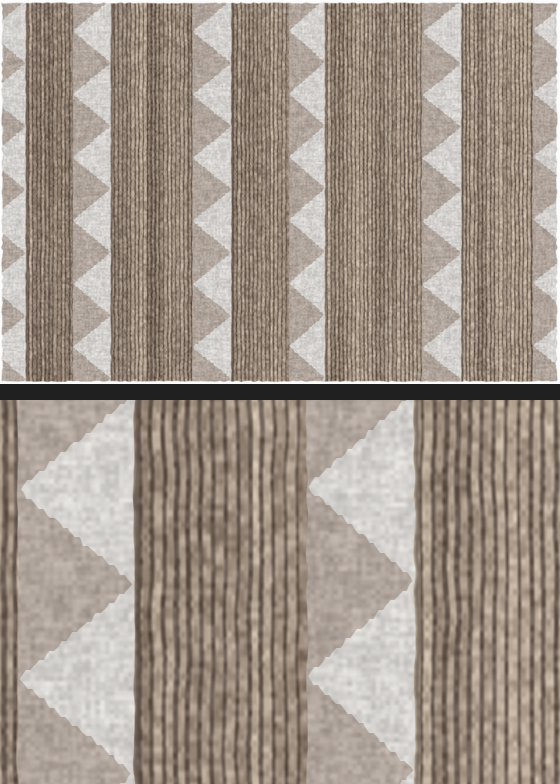
Top, the full canvas; bottom, a detail of the centre.
Write a Shadertoy shader that draws this pattern.

```glsl
// Woven rug: ribbed yarn stripes between bands of pale sawtooth triangles.

const int BANDS = 6;
const float BAND_LEFT[BANDS] = float[](-0.022, 0.130, 0.344, 0.516, 0.754, 0.952);
const float BAND_RIGHT[BANDS] = float[](0.046, 0.198, 0.413, 0.580, 0.824, 1.022);
const float TOOTH_PERIOD = 0.1645;   // height of one triangle
const float TOOTH_STEPS = 20.0;      // woven steps per triangle
const float RIBS = 137.0;            // yarn ribs across the rug
const float GAP_WIDTH = 0.36;        // dark share of each rib
const vec2 RUG_MIN = vec2(0.004, 0.007);
const vec2 RUG_MAX = vec2(0.994, 0.992);
const float FRAY = 0.003;

const vec3 BACKDROP = vec3(0.99);
const vec3 PALE = vec3(0.83, 0.82, 0.81);
const vec3 TAUPE = vec3(0.69, 0.645, 0.61);
const vec3 GAP = vec3(0.36, 0.31, 0.275);
const vec3 BROWN = vec3(0.53, 0.465, 0.41);
const vec3 CREAM = vec3(0.79, 0.725, 0.65);

float hash(vec2 p) {
    return fract(sin(dot(p, vec2(12.9898, 78.233))) * 43758.5453);
}

float noise(vec2 p) {
    vec2 i = floor(p), f = fract(p);
    f = f * f * (3.0 - 2.0 * f);
    return mix(mix(hash(i), hash(i + vec2(1, 0)), f.x),
               mix(hash(i + vec2(0, 1)), hash(i + vec2(1, 1)), f.x), f.y);
}

// Vertical yarns with dark gaps, uneven tones and flecks
vec3 ribbedStripes(vec2 uv, float px) {
    float x = uv.x * RIBS + 0.3 * (noise(vec2(uv.x * 40.0, uv.y * 25.0)) - 0.5);
    float id = floor(x);
    float fromGap = 0.5 - abs(fract(x) - 0.5);
    float soft = 0.12 + px * RIBS * 0.5;
    float gapHalf = GAP_WIDTH * mix(0.25, 0.75, hash(vec2(id, 3.0)));
    float body = smoothstep(gapHalf - soft, gapHalf + soft, fromGap);
    float tone = 0.65 * hash(vec2(id, 8.0)) + 0.5 * noise(vec2(id * 7.0, uv.y * 110.0)) - 0.08;
    vec3 yarn = mix(BROWN, CREAM, clamp(tone, 0.0, 1.0));
    vec3 col = mix(GAP, yarn, mix(0.12, 1.0, body));
    float fleck = noise(uv * vec2(400.0, 190.0)) - 0.5;
    float shade = noise(uv * vec2(22.0, 3.0)) - 0.5;
    return col + 0.16 * fleck + 0.06 * shade;
}

// Flat cloth: crossing threads over a plain colour
float clothGrain(vec2 uv) {
    float weft = noise(uv * vec2(70.0, 240.0)) - 0.5;
    float warp = noise(uv * vec2(340.0, 50.0) + 17.0) - 0.5;
    float fleck = noise(uv * vec2(360.0, 250.0) + 41.0) - 0.5;
    return 0.07 * weft + 0.06 * warp + 0.10 * fleck;
}

// Sawtooth band: pale to the right of a stepped zigzag, taupe to the left
vec3 sawtooth(vec2 uv, float left, float right, float index, float px) {
    float drift = 0.008 * (hash(vec2(index, 5.0)) - 0.5);
    float row = (1.0 - uv.y + drift) / TOOTH_PERIOD;
    float steppedRow = (floor(row * TOOTH_STEPS) + 0.5) / TOOTH_STEPS;
    float zigzag = 2.0 * abs(fract(mix(row, steppedRow, 0.4)) - 0.5);
    float edge = mix(left, right, zigzag);
    edge += 0.002 * (noise(vec2(index * 9.0, uv.y * 150.0)) - 0.5);
    float pale = smoothstep(-px, px, uv.x - edge);
    return mix(TAUPE, PALE, pale) + clothGrain(uv);
}

// Coverage of the rug with frayed borders
float rugMask(vec2 uv, vec2 px) {
    vec2 fray = FRAY * vec2(noise(vec2(uv.y * 90.0, 2.0)), noise(vec2(uv.x * 130.0, 6.0)));
    vec2 inside = min(uv - RUG_MIN, RUG_MAX - uv) - fray + 0.5 * FRAY;
    vec2 cover = smoothstep(-px, px, inside);
    return cover.x * cover.y;
}

void mainImage(out vec4 fragColor, in vec2 fragCoord) {
    vec2 uv = fragCoord / iResolution.xy;
    vec2 px = 1.0 / iResolution.xy;

    vec3 col = ribbedStripes(uv, px.x);
    for (int i = 0; i < BANDS; i++) {
        float wobble = 0.0015 * (noise(vec2(float(i) * 5.0, uv.y * 60.0)) - 0.5);
        float left = BAND_LEFT[i], right = BAND_RIGHT[i];
        float x = uv.x + wobble;
        float inBand = smoothstep(-px.x, px.x, min(x - left, right - x));
        // Dark seam where the pale side meets the ribs
        float seam = 1.0 - smoothstep(0.0, 0.002 + px.x, abs(x - right - 0.002));
        col = mix(col, GAP, 0.6 * seam);
        col = mix(col, sawtooth(uv, left, right, float(i), px.x), inBand);
    }

    col = mix(BACKDROP, col, rugMask(uv, px));
    fragColor = vec4(clamp(col, 0.0, 1.0), 1.0);
}
```
